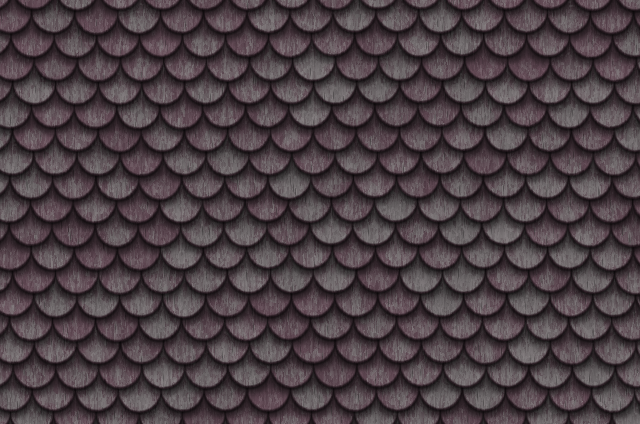
Write a WebGL 2 fragment shader that draws this texture.

```glsl
#version 300 es
precision highp float;
// Weathered roof of overlapping round-ended wooden shingles, faded purple paint over grey wood.

uniform vec2 u_resolution;
out vec4 outColor;

// Layout, in canvas heights
const vec2 PITCH = vec2(0.1014, 0.0557);   // shingle spacing across, row spacing up
const vec2 ANCHOR = vec2(0.685, 0.531);    // bottom tip of one shingle
const float RADIUS = 0.0504;               // rounded end
const float RIM = 0.0040;                  // dark lower edge thickness
const float ROW_SHIFT = 0.05;              // sideways irregularity, in shingles
const vec2 JITTER = vec2(0.0010, 0.0022);  // placement error per shingle

// Shadows: downward offset, reach, strength
const vec3 CONTACT_SHADOW = vec3(0.0030, 0.0050, 0.50);
const vec3 SOFT_SHADOW = vec3(0.0070, 0.0200, 0.45);

const vec3 PAINT = vec3(0.375, 0.280, 0.323);
const vec3 WOOD = vec3(0.445, 0.424, 0.430);
const vec3 RIM_COLOR = vec3(0.180, 0.122, 0.150);
const vec3 GAP_COLOR = vec3(0.15, 0.10, 0.125);
const vec3 LICHEN = vec3(0.51, 0.50, 0.50);

float hash(vec2 p) {
    p = fract(p * vec2(0.1031, 0.1137));
    p += dot(p, p.yx + 33.33);
    return fract((p.x + p.y) * p.x);
}

vec2 hash2(vec2 p) {
    return vec2(hash(p + 17.3), hash(p * 1.37 + 71.9));
}

// Distance to the nearest scattered point, and that point's random value
vec2 cellular(vec2 p) {
    vec2 base = floor(p), nearest = vec2(9.0, 0.0);
    for (int j = -1; j <= 1; j++)
    for (int i = -1; i <= 1; i++) {
        vec2 cell = base + vec2(i, j);
        float d = length(cell + hash2(cell) - p);
        if (d < nearest.x) nearest = vec2(d, hash(cell + 5.7));
    }
    return nearest;
}

// Upright strip with a half-round lower end; its tip is at the origin
float shingleDistance(vec2 p) {
    return length(vec2(p.x, min(p.y - RADIUS, 0.0))) - RADIUS;
}

// Remaining light beside a shingle that throws the given shadow
float shadowLight(vec2 p, vec3 shadow) {
    float d = shingleDistance(p + vec2(0.0, shadow.x));
    return 1.0 - shadow.z * (1.0 - smoothstep(-0.003, shadow.y, d));
}

// Slow drift of weathering over the whole roof, about -1 to 1
float weathering(vec2 p) {
    float waves = sin(p.x * 4.1 + p.y * 3.0 + 2.2) + 0.6 * sin(p.x * 9.0 - p.y * 7.0);
    return 0.4 * waves - 0.7 * smoothstep(0.65, 1.0, p.y);
}

void main() {
    vec2 uv = gl_FragCoord.xy / u_resolution.y;
    float aa = 1.0 / u_resolution.y;

    // Wood grain, flaking and specks shared by all shingles
    vec2 streak = cellular(uv * vec2(250.0, 30.0));
    vec2 fine = cellular(uv * vec2(320.0, 130.0) + 40.0);
    vec2 flake = cellular(uv * vec2(75.0, 42.0) + 90.0);
    vec2 speck = cellular(uv * 75.0 + 150.0);
    float grain = 0.5 * streak.y + 0.5 * fine.y - 0.5;
    float broad = weathering(uv);

    vec2 grid = uv - ANCHOR;
    grid.y += 0.0015 * sin(uv.x * 5.0);
    float nearRow = floor(grid.y / PITCH.y);
    vec3 color = GAP_COLOR;

    // Paint rows from the lowest to the one lying on top
    for (int k = -2; k <= 1; k++) {
        float row = nearRow + float(k);
        float shift = 0.5 * mod(row, 2.0) + ROW_SHIFT * (2.0 * hash(vec2(row + 60.0, 3.0)) - 1.0);
        float column = floor(grid.x / PITCH.x - shift + 0.5);
        vec2 id = vec2(column, row) + 100.0;
        vec2 p = grid - vec2(column + shift, row) * PITCH;
        p -= JITTER * (2.0 * hash2(id) - 1.0);
        float d = shingleDistance(p);

        // Shadow thrown on the rows beneath
        color *= shadowLight(p, CONTACT_SHADOW) * shadowLight(p, SOFT_SHADOW);

        // Bare wood shows most near the middle of the exposed end
        float tone = hash(id + 31.0);
        float middle = 1.0 - smoothstep(0.1, 1.0, length(p - vec2(0.0, 0.027)) / RADIUS);
        float wear = 0.36 + 0.5 * (tone - 0.5) + 0.5 * grain + 0.26 * (flake.y - 0.5)
                   + 0.16 * broad + 0.35 * middle;
        vec3 face = mix(PAINT, WOOD, smoothstep(0.1, 0.95, wear));

        // Grain contrast, tone of each board, lit lower end
        face *= 1.0 + 0.26 * grain + 0.09 * (hash(id + 57.0) - 0.5);
        face *= mix(1.02, 0.72, smoothstep(0.3, 1.25, p.y / PITCH.y));
        face *= 1.0 - 0.3 * smoothstep(0.9, 0.97, streak.y) * (1.0 - smoothstep(0.1, 0.5, streak.x));
        float spot = (1.0 - smoothstep(0.12, 0.3, speck.x)) * step(0.8, speck.y) * tone;
        face = mix(face, LICHEN, 0.35 * spot);

        // Worn rim, then the face inside it
        float rimCover = 1.0 - smoothstep(-aa, aa, d);
        color = mix(color, RIM_COLOR * (0.85 + 0.5 * grain), rimCover);
        float inner = d + RIM * (0.85 + 0.3 * flake.y) * (1.0 - smoothstep(0.02, 0.05, p.y) * 0.6);
        color = mix(color, face, 1.0 - smoothstep(-1.3 * aa, 1.3 * aa, inner));
    }

    outColor = vec4(color, 1.0);
}
```
